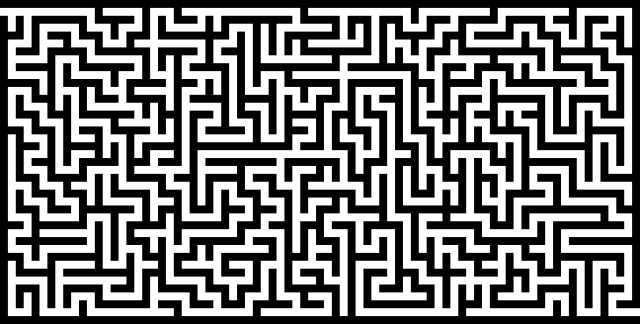
Write a WebGL 2 fragment shader that draws this pattern.

```glsl
#version 300 es
precision highp float;
precision highp int;
// Draws a black and white perfect maze with an entrance at upper left and an exit at lower right.

#define COLS 40
#define ROWS 20
#define STRIPS 4
#define STRIP_WIDTH 10
#define SEAM_WIGGLE 4
#define SEED 4127u
#define WALL_COLOR vec3(0.0)
#define PATH_COLOR vec3(1.0)

uniform vec2 u_resolution;
out vec4 fragColor;

// Per row of one strip: a bit for each unvisited room, two bits for the way back.
uint unvisited[ROWS + 2];
uint wayBack[ROWS + 2];

uint hash(uint n) {
  n ^= n >> 16;
  n *= 0x7feb352du;
  n ^= n >> 15;
  n *= 0x846ca68bu;
  return n ^ (n >> 16);
}

// Headings: 0 east, 1 north, 2 west, 3 south; the opposite is heading ^ 2.
ivec2 toward(int heading) {
  int way = 1 - (heading & 2);
  return (heading & 1) == 0 ? ivec2(way, 0) : ivec2(0, way);
}

// The maze is carved in vertical strips that meet at ragged seams.
int seamColumn(int seam, int row) {
  if (seam <= 0) return 0;
  if (seam >= STRIPS) return COLS;
  uint jitter = hash(SEED + uint(seam * 131 + row)) % uint(SEAM_WIGGLE);
  return seam * STRIP_WIDTH + int(jitter) - SEAM_WIGGLE / 2;
}

int stripOf(ivec2 room) {
  int strip = min(room.x / STRIP_WIDTH, STRIPS - 1);
  if (room.x < seamColumn(strip, room.y)) return strip - 1;
  if (room.x >= seamColumn(strip + 1, room.y)) return strip + 1;
  return strip;
}

// Strip coordinates leave a margin of one room on each side.
ivec2 stripOrigin(int strip) {
  return ivec2(strip * STRIP_WIDTH - SEAM_WIGGLE / 2 - 1, -1);
}

ivec2 startRoom(int strip) {
  int row = 1 + int(hash(SEED * 3u + uint(strip)) % uint(ROWS));
  return ivec2(STRIP_WIDTH / 2 + SEAM_WIGGLE / 2 + 1, row);
}

int headingBack(ivec2 local) {
  return int((wayBack[local.y] >> uint(2 * local.x)) & 3u);
}

// Depth-first walk with backtracking through every room of a strip.
void carveStrip(int strip) {
  int origin = stripOrigin(strip).x;
  int remaining = -1;
  for (int y = 0; y < ROWS + 2; y++) {
    unvisited[y] = 0u;
    wayBack[y] = 0u;
    if (y == 0 || y > ROWS) continue;
    int left = seamColumn(strip, y - 1) - origin;
    int right = seamColumn(strip + 1, y - 1) - origin;
    unvisited[y] = (1u << uint(right)) - (1u << uint(left));
    remaining += right - left;
  }
  ivec2 room = startRoom(strip);
  unvisited[room.y] &= ~(1u << uint(room.x));
  uint stream = hash(SEED * 7u + uint(strip));
  for (int i = 0; i < 2 * COLS * ROWS && remaining > 0; i++) {
    int turn = int(hash(stream + uint(i)) >> 30);
    bool moved = false;
    for (int k = 0; k < 4 && !moved; k++) {
      int heading = turn ^ k;
      ivec2 next = room + toward(heading);
      uint bit = 1u << uint(next.x);
      if ((unvisited[next.y] & bit) != 0u) {
        unvisited[next.y] &= ~bit;
        wayBack[next.y] |= uint(heading ^ 2) << uint(2 * next.x);
        room = next;
        remaining--;
        moved = true;
      }
    }
    if (!moved) room += toward(headingBack(room));
  }
}

// 1 where a passage leaves the room in this heading; its strip must be carved.
float passage(ivec2 room, int strip, int heading) {
  ivec2 next = room + toward(heading);
  if (next == ivec2(-1, ROWS - 1) || next == ivec2(COLS, 0)) return 1.0;
  if (next.x < 0 || next.y < 0 || next.x >= COLS || next.y >= ROWS) return 0.0;
  int nextStrip = stripOf(next);
  if (nextStrip != strip) {
    int doorRow = int(hash(SEED * 5u + uint(max(strip, nextStrip))) % uint(ROWS));
    return room.y == doorRow && next.y == doorRow ? 1.0 : 0.0;
  }
  ivec2 a = room - stripOrigin(strip), b = next - stripOrigin(strip);
  ivec2 start = startRoom(strip);
  bool linked = (a != start && headingBack(a) == heading)
             || (b != start && headingBack(b) == (heading ^ 2));
  return linked ? 1.0 : 0.0;
}

void main() {
  // Walls and paths are one tile wide; each room owns the half walls around it.
  vec2 tiles = vec2(2 * COLS + 1, 2 * ROWS + 1);
  vec2 tile = gl_FragCoord.xy / u_resolution * tiles;
  ivec2 room = clamp(ivec2(floor((tile - 0.5) / 2.0)), ivec2(0), ivec2(COLS, ROWS) - 1);
  vec2 offset = tile - (2.0 * vec2(room) + 1.5);

  // Smooth coverage of the room, and of its arms along x and y.
  vec2 inside = clamp((0.5 - abs(offset)) * u_resolution / tiles + 0.5, 0.0, 1.0);
  vec2 arms = (1.0 - inside) * inside.yx;
  float path = inside.x * inside.y;
  if (arms.x + arms.y > 0.0) {
    int strip = stripOf(room);
    carveStrip(strip);
    path += arms.x * passage(room, strip, offset.x < 0.0 ? 2 : 0);
    path += arms.y * passage(room, strip, offset.y < 0.0 ? 3 : 1);
  }
  fragColor = vec4(mix(WALL_COLOR, PATH_COLOR, path), 1.0);
}
```
